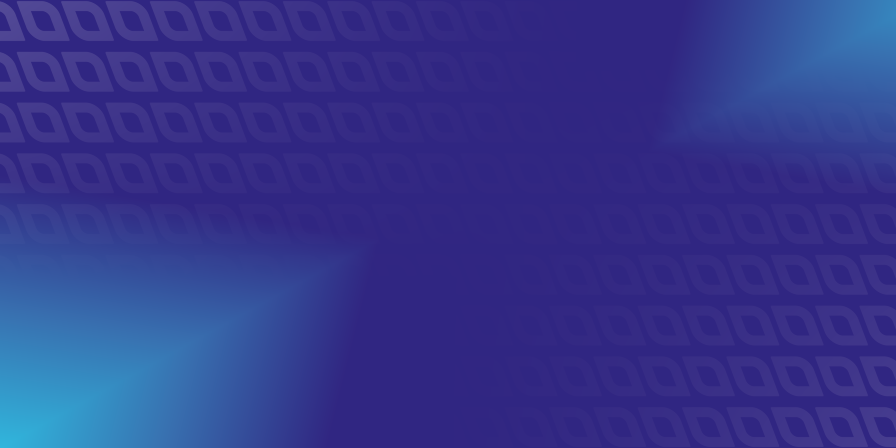
This background is drawn by a WebGL 2 fragment shader. Its source:

```glsl
#version 300 es
precision highp float;

uniform vec2 u_resolution;
out vec4 outColor;

// Colours
const vec3 BASE = vec3(0.190, 0.148, 0.508);
const vec3 GLOW_MID = vec3(0.220, 0.440, 0.690);
const vec3 GLOW_CORE = vec3(0.190, 0.715, 0.865);
const vec3 TILE_TINT = vec3(1.0);

// Glows: lengths are in canvas heights, measured in a slanted frame
const vec2 GLOW_SLANT = vec2(-0.25, 0.17);
const vec2 GLOW_REACH = vec2(0.73, 0.61);
const vec2 UPPER_GLOW_TIP = vec2(1.445, 0.66);

// Tile grid and tile shape
const vec2 TILE_PERIOD = vec2(0.0990, 0.1133);
const vec2 TILE_CENTER = vec2(0.0964, 0.9531);
const float TILE_LEAN = 0.38;
const vec2 TILE_HALF = vec2(0.0430, 0.0445);
const vec2 HOLE_HALF = vec2(0.0190, 0.0222);
const float ROUND_SHARE = 0.70;
const float SHARP_SHARE = 0.08;

// Tile fades: strength, then the distance to nothing on each axis
const float LEFT_STRENGTH = 0.17;
const vec2 LEFT_FADE = vec2(1.30, 0.62);
const float RIGHT_STRENGTH = 0.11;
const vec2 RIGHT_FADE = vec2(1.00, 0.85);
const float FADE_POWER = 1.4;

// Skewed axes shared by both glows
vec2 glowFrame(vec2 p) {
  return p + GLOW_SLANT * p.yx;
}

vec3 glowRamp(float t) {
  vec3 low = mix(BASE, GLOW_MID, clamp(t * 2.0, 0.0, 1.0));
  return mix(low, GLOW_CORE, clamp(t * 2.0 - 1.0, 0.0, 1.0));
}

// Two linear falloffs meet in a diagonal ridge
float lowerGlow(vec2 p) {
  vec2 d = glowFrame(p) / GLOW_REACH;
  return clamp(1.0 - max(d.x, d.y), 0.0, 1.0);
}

float upperGlow(vec2 p) {
  vec2 d = (glowFrame(p) - glowFrame(UPPER_GLOW_TIP)) / GLOW_REACH;
  return clamp(min(d.x, d.y), 0.0, 1.0);
}

// Box with one diagonal pair of corners rounded, the other nearly sharp
float leafBox(vec2 q, vec2 halfSize) {
  float share = q.x * q.y > 0.0 ? ROUND_SHARE : SHARP_SHARE;
  float radius = share * min(halfSize.x, halfSize.y);
  vec2 d = abs(q) - halfSize + radius;
  return length(max(d, 0.0)) + min(max(d.x, d.y), 0.0) - radius;
}

float tileMask(vec2 p, float pixel) {
  vec2 q = p - TILE_CENTER;
  float row = floor(q.y / TILE_PERIOD.y + 0.5);
  q.y -= row * TILE_PERIOD.y;
  q.x += TILE_LEAN * q.y;
  q.x -= floor(q.x / TILE_PERIOD.x + 0.5) * TILE_PERIOD.x;
  float ring = max(leafBox(q, TILE_HALF), -leafBox(q, HOLE_HALF));
  return 1.0 - smoothstep(-0.7 * pixel, 0.7 * pixel, ring);
}

// Fades away from a corner, given the distance along each axis
float cornerFade(vec2 distance2, vec2 reach) {
  vec2 f = clamp(1.0 - distance2 / reach, 0.0, 1.0);
  return pow(f.x, FADE_POWER) * f.y;
}

void main() {
  float pixel = 1.0 / u_resolution.y;
  vec2 p = gl_FragCoord.xy * pixel;
  float width = u_resolution.x * pixel;

  // Background and corner glows
  vec3 color = glowRamp(max(lowerGlow(p), upperGlow(p)));

  // Faint tiles, strongest at upper left and lower right
  float fade = LEFT_STRENGTH * cornerFade(vec2(p.x, 1.0 - p.y), LEFT_FADE);
  fade += RIGHT_STRENGTH * cornerFade(vec2(width - p.x, p.y), RIGHT_FADE);
  color = mix(color, TILE_TINT, fade * tileMask(p, pixel));

  outColor = vec4(color, 1.0);
}
```
